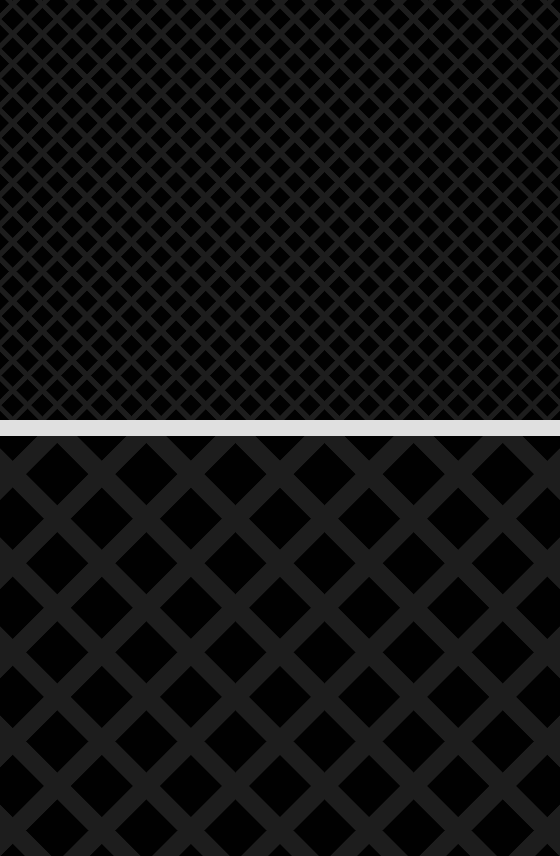
Top: the whole. Bottom: its middle third, enlarged.
A Shadertoy shader for this pattern:

```glsl
// Dark diagonal lattice: a square grid turned 45 degrees, twenty cells to the
// canvas height, with near-black diamond holes between charcoal bars.
// The bars taper slightly from the centre towards the corners.

// Signed distance to a square hole of the given side, in cell units
float squareHole(vec2 cell, float side) {
    vec2 d = abs(cell) - 0.5 * side;
    return max(d.x, d.y);
}

void mainImage(out vec4 fragColor, in vec2 fragCoord) {
    // Height units: x runs from the middle, y from the bottom edge
    vec2 uv = vec2(fragCoord.x - 0.5 * iResolution.x, fragCoord.y) / iResolution.y;

    // Turn by 45 degrees and repeat
    vec2 grid = vec2(uv.x + uv.y, uv.x - uv.y) * 20.0 * inversesqrt(2.0);
    vec2 cell = fract(grid) - 0.5;

    // Holes widen with distance from the centre, thinning the bars
    vec2 fromCentre = uv - vec2(0.0, 0.5);
    float holeSide = 0.695 + 0.11 * dot(fromCentre, fromCentre);

    // Blend across one pixel at the edge of the hole
    float pixel = 20.0 / iResolution.y;
    float bar = smoothstep(-0.5 * pixel, 0.5 * pixel, squareHole(cell, holeSide));

    vec3 holeColor = vec3(0.005);
    vec3 barColor = vec3(0.115);
    fragColor = vec4(mix(holeColor, barColor, bar), 1.0);
}
```
